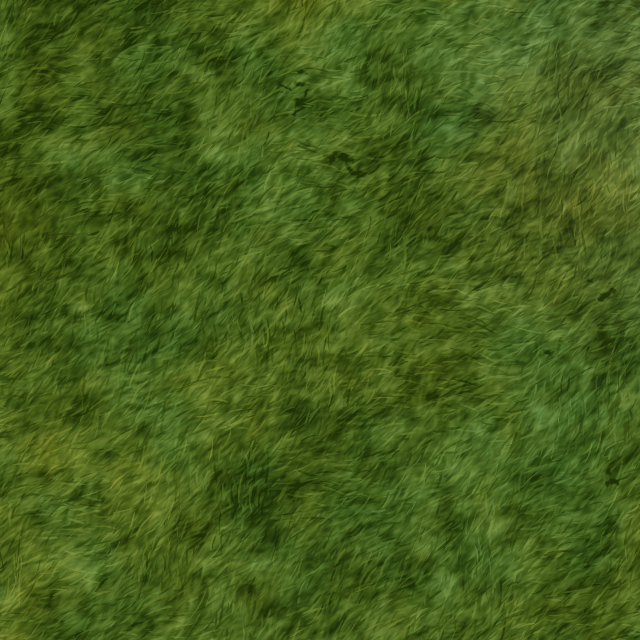
A three.js fragment shader for this texture:

```glsl
varying vec2 vUv;

#define LEAN 0.68          // main blade direction, radians
#define SWIRL 1.4          // how far tufts turn from it
#define BLADE_WIDTH 0.0031
#define BLADE_OPACITY 0.66
#define BLADE_CONTRAST 0.88
#define FIBRE_CONTRAST 0.80
#define MOTTLE_CONTRAST 0.60
#define CLUMP_CONTRAST 0.80
#define PATCH_CONTRAST 0.55
#define HUE_DRIFT 0.8
#define HOLE_CHANCE 0.10

const vec3 SHADE_GREEN = vec3(0.120, 0.190, 0.020);
const vec3 GRASS_GREEN = vec3(0.265, 0.364, 0.092);
const vec3 STRAW_GREEN = vec3(0.425, 0.520, 0.205);

vec3 hash3(vec2 p) {
  vec3 q = fract(p.xyx * vec3(0.1031, 0.1030, 0.0973));
  q += dot(q, q.yxz + 33.33);
  return fract((q.xxy + q.yzz) * q.zyx);
}

float valueNoise(vec2 p) {
  vec2 cell = floor(p);
  vec2 f = fract(p);
  f = f * f * (3.0 - 2.0 * f);
  float low = mix(hash3(cell).x, hash3(cell + vec2(1.0, 0.0)).x, f.x);
  float high = mix(hash3(cell + vec2(0.0, 1.0)).x, hash3(cell + 1.0).x, f.x);
  return mix(low, high, f.y);
}

// Layered noise centred on zero
float fbm(vec2 p) {
  float sum = 0.0;
  float gain = 0.5;
  for (int i = 0; i < 4; i++) {
    sum += gain * (valueNoise(p) - 0.5);
    p = mat2(1.6, 1.2, -1.2, 1.6) * p + 17.3;
    gain *= 0.5;
  }
  return sum;
}

vec2 turn(vec2 p, float angle) {
  float c = cos(angle);
  float s = sin(angle);
  return vec2(c * p.x + s * p.y, c * p.y - s * p.x);
}

// Fine soft streaks along the lean
float fibres(vec2 p) {
  vec2 q = turn(p, LEAN);
  q.y += 0.10 * fbm(p * 7.0 + 40.0);
  float coarse = valueNoise(q * vec2(38.0, 125.0) + 90.0) - 0.5;
  float fine = valueNoise(q * vec2(95.0, 260.0) + 150.0) - 0.5;
  return 0.5 * coarse + 0.5 * fine;
}

// Curved tapering blades, one grid per layer; x is tone, y is hue
vec2 layBlades(vec2 p, vec2 look, float cellSize, float seed) {
  vec2 home = floor(p / cellSize);
  for (int j = -1; j <= 1; j++) {
    for (int i = -1; i <= 1; i++) {
      vec2 cell = home + vec2(float(i), float(j));
      vec2 middle = (cell + 0.5) * cellSize;
      float tuftAngle = LEAN + SWIRL * (valueNoise(middle * 8.0 + 60.0) - 0.5);
      for (int k = 0; k < 3; k++) {
        vec2 id = cell + seed + float(k) * 37.0;
        vec3 place = hash3(id);
        vec3 style = hash3(id + 211.0);
        vec2 d = p - (cell + place.xy) * cellSize;
        d = turn(d, tuftAngle + (place.z - 0.5) * 1.1);
        float reach = cellSize * mix(0.4, 0.95, style.x);
        float along = d.x / reach;
        float across = d.y - (style.y - 0.5) * 0.4 * reach * along * along;
        float taper = max(1.0 - along * along, 0.0);
        float width = BLADE_WIDTH * mix(0.6, 1.1, style.z) * (0.4 + 0.6 * taper);
        float cover = 1.0 - smoothstep(0.2 * width, width, abs(across));
        cover *= smoothstep(0.0, 0.5, taper) * BLADE_OPACITY;
        float tone = 0.02 + BLADE_CONTRAST * (fract(place.x * 7.0 + style.y * 5.0) - 0.5);
        look = mix(look, vec2(tone, style.x - 0.5), cover);
      }
    }
  }
  return look;
}

// Rare ragged gaps between tufts
float holes(vec2 p) {
  vec2 q = p * 10.0 + 1.1 * vec2(fbm(p * 34.0), fbm(p * 34.0 + 80.0));
  vec3 pick = hash3(floor(q) + 305.0);
  vec2 d = fract(q) - mix(vec2(0.35), vec2(0.65), pick.xy);
  float radius = mix(0.12, 0.24, fract(pick.z * 41.0));
  float shape = 1.0 - smoothstep(0.1 * radius, radius, length(d * vec2(0.8, 1.1)));
  return shape * step(pick.z, HOLE_CHANCE);
}

void main() {
  vec2 p = vUv;

  // Blades over streaks
  vec2 look = vec2(FIBRE_CONTRAST * fibres(p), 0.0);
  look = layBlades(p, look, 0.036, 523.0);
  look = layBlades(p, look, 0.022, 11.0);
  look.x += 0.55 * FIBRE_CONTRAST * fibres(p + 3.7);

  // Uneven light over small tufts, clumps and meadow, paler at the upper right
  float pale = smoothstep(0.45, 0.0, length((p - vec2(1.0, 0.82)) * vec2(1.0, 0.8)));
  vec2 tuft = turn(p, LEAN) * vec2(42.0, 70.0);
  float tone = 0.5 + look.x + MOTTLE_CONTRAST * fbm(tuft + 30.0);
  tone += CLUMP_CONTRAST * fbm(p * 17.0 + 20.0);
  tone += PATCH_CONTRAST * fbm(p * 4.0 + 7.0) + 0.15 * pale;
  tone = clamp(tone - 0.6 * holes(p), 0.0, 1.15);

  // Green ramp, shifted towards yellow or cool green
  vec3 color = mix(SHADE_GREEN, GRASS_GREEN, min(tone * 2.0, 1.0));
  color = mix(color, STRAW_GREEN, max(tone * 2.0 - 1.0, 0.0));
  float hue = 0.35 * look.y + HUE_DRIFT * (fbm(p * 4.5 + 130.0) + 0.5 * fbm(p * 15.0 + 170.0));
  color *= vec3(1.0 + 0.40 * hue, 1.0, 1.0 - 0.65 * hue);
  color += pale * vec3(0.035, 0.01, 0.04);
  gl_FragColor = vec4(color, 1.0);
}
```
